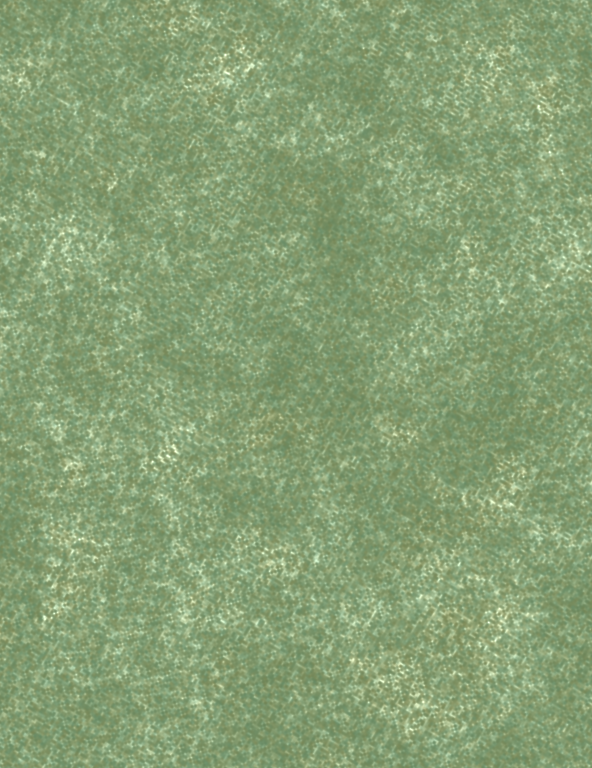
A Shadertoy shader for this texture:

```glsl
#define BASE_COLOR vec3(0.400, 0.500, 0.330)
#define PILE_LIGHT 0.118
#define CONTRAST 0.45
#define FINE_SCALE 310.0
#define TUFT_SCALE 175.0
#define PATCH_SCALE 9.0
#define FINE_AMOUNT 0.76
#define TUFT_AMOUNT 0.38
#define PATCH_AMOUNT 0.27
#define WEAVE_AMOUNT 0.10
#define WORN_AMOUNT 0.55
#define FLECK_TINT vec3(0.013, -0.002, -0.010)

float hash(vec2 p) {
    return fract(sin(dot(p, vec2(127.1, 311.7))) * 43758.5453);
}

// Smooth value noise, scaled to roughly unit deviation around zero
float noise(vec2 p) {
    vec2 cell = floor(p);
    vec2 f = fract(p);
    f = f * f * (3.0 - 2.0 * f);
    float low = mix(hash(cell), hash(cell + vec2(1, 0)), f.x);
    float high = mix(hash(cell + vec2(0, 1)), hash(cell + vec2(1, 1)), f.x);
    return (mix(low, high, f.y) - 0.5) * 4.67;
}

vec2 rotate(vec2 p, float angle) {
    float c = cos(angle), s = sin(angle);
    return vec2(c * p.x - s * p.y, s * p.x + c * p.y);
}

// Cloudy mottling, from broad patches down to small clumps
float mottling(vec2 p) {
    float sum = 0.0;
    float amount = PATCH_AMOUNT;
    p *= PATCH_SCALE;
    for (int i = 0; i < 4; i++) {
        sum += amount * noise(p);
        p = rotate(p, 0.65) * 2.1 + 17.3;
        amount *= 0.92;
    }
    return sum;
}

// Sparse, ragged places where the pile is paler
float wornPatches(vec2 p) {
    float broad = noise(rotate(p, 0.4) * 13.0 + 41.0);
    float ragged = noise(rotate(p, 1.1) * 34.0 + 73.0);
    return smoothstep(0.7, 2.2, broad + 0.55 * ragged);
}

// Faint horizontal and vertical threads
float weave(vec2 p) {
    return noise(p * vec2(14.0, 120.0) + 5.0)
         + noise(p * vec2(120.0, 14.0) + 29.0);
}

void mainImage(out vec4 fragColor, in vec2 fragCoord) {
    vec2 p = fragCoord / iResolution.y;

    // Fibre grain
    float fine = noise(rotate(p, 0.52) * FINE_SCALE + 11.0);
    float tuft = noise(rotate(p, 1.23) * TUFT_SCALE + 57.0);
    float grain = FINE_AMOUNT * fine + TUFT_AMOUNT * tuft;

    // Pile height, with stronger grain where it is worn
    float worn = wornPatches(p);
    float pile = mottling(p) + WEAVE_AMOUNT * weave(p) - 0.06;
    pile += grain * (1.0 + 0.2 * worn) + WORN_AMOUNT * worn;

    // Skewed brightness: many mid greens, few pale flecks
    vec3 color = BASE_COLOR + PILE_LIGHT * exp(CONTRAST * pile);

    // Warm and cool fibres
    float warmth = noise(rotate(p, 0.9) * 210.0 + 91.0) + 1.2 * worn;
    color += FLECK_TINT * warmth;

    fragColor = vec4(clamp(color, 0.0, 1.0), 1.0);
}
```
